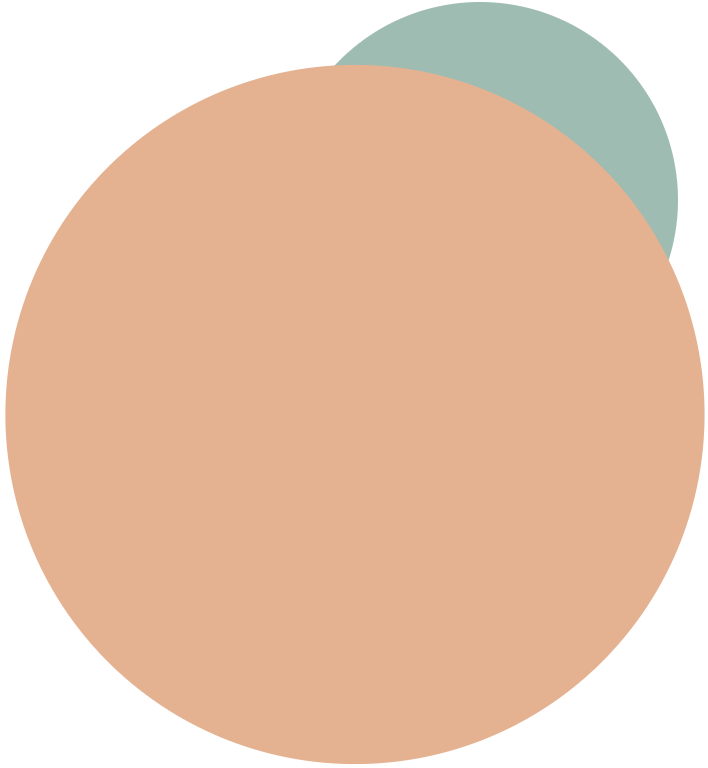
A WebGL 2 fragment shader for this background:

```glsl
#version 300 es
precision highp float;
// Two flat overlapping discs on white: a large peach disc in front of
// a smaller sage disc at the upper right. Each disc is a signed distance
// turned into a smooth coverage mask, painted from back to front.

uniform vec2 u_resolution;
out vec4 fragColor;

// Antialiased coverage of a disc, one pixel wide at its edge
float discMask(vec2 point, vec2 center, float radius) {
    float signedDistance = length(point - center) - radius;
    return clamp(0.5 - signedDistance * u_resolution.y, 0.0, 1.0);
}

void main() {
    // Canvas height is one unit, origin at the lower left
    vec2 point = gl_FragCoord.xy / u_resolution.y;

    vec3 sage = vec3(0.618, 0.737, 0.698);
    vec3 peach = vec3(0.896, 0.696, 0.569);
    vec3 color = vec3(1.0);

    // Back disc, then front disc
    color = mix(color, sage, discMask(point, vec2(0.625, 0.7396), 0.2578));
    color = mix(color, peach, discMask(point, vec2(0.4622, 0.4603), 0.4552));

    fragColor = vec4(color, 1.0);
}
```
